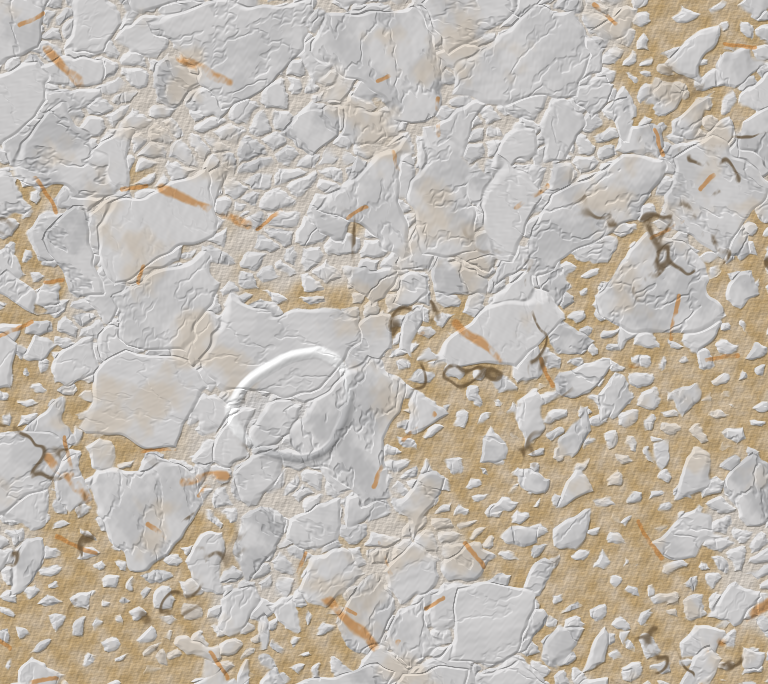
Write a WebGL 1 fragment shader that draws this texture.

```glsl
precision highp float;
uniform vec2 u_resolution;

const vec3 PALE = vec3(0.795, 0.79, 0.79);
const vec3 GREY = vec3(0.63, 0.63, 0.635);
const vec3 CREAM = vec3(0.77, 0.71, 0.63);
const vec3 OCHRE = vec3(0.70, 0.60, 0.44);
const vec3 RUST = vec3(0.72, 0.49, 0.26);
const vec3 SOIL = vec3(0.36, 0.29, 0.20);
const vec2 SHELL_CENTER = vec2(0.43, 0.405);

float hash(vec2 c) {
  return fract(sin(dot(c, vec2(127.1, 311.7))) * 43758.5);
}

mat2 turn(float a) {
  return mat2(cos(a), sin(a), -sin(a), cos(a));
}

// Layered, bent sines: roughly -1 to 1
float waves(vec2 p) {
  float sum = 0.0;
  float amp = 0.5;
  for (int i = 0; i < 5; i++) {
    sum += amp * sin(p.x + 1.4 * sin(p.y + 0.6 * p.x));
    p = turn(1.1) * p * 1.9 + 1.7;
    amp *= 0.58;
  }
  return sum;
}

// Cellular noise: border distance and two random values of the cell
vec3 cells(vec2 p) {
  vec2 base = floor(p);
  vec2 nearest = base;
  float d1 = 8.0;
  float d2 = 8.0;
  for (int y = -1; y <= 1; y++) {
    for (int x = -1; x <= 1; x++) {
      vec2 id = base + vec2(float(x), float(y));
      float d = length(id + vec2(hash(id), hash(id + 41.3)) - p);
      if (d < d1) {
        d2 = d1;
        d1 = d;
        nearest = id;
      } else {
        d2 = min(d2, d);
      }
    }
  }
  return vec3(d2 - d1, hash(nearest + 7.7), hash(nearest + 19.1));
}

// Signed distance to a lopsided oval
float shellDistance(vec2 p) {
  vec2 d = turn(-0.5) * (p - SHELL_CENTER);
  return length(d * vec2(0.95, 1.15)) - 0.083 - 0.006 * sin(3.0 * atan(d.y, d.x)) - 0.003 * waves(p * 30.0);
}

// Broken plates, small to large: height, cover, roughness, crease
vec4 fragments(vec2 p, float sandy) {
  vec4 ground = vec4(0.0011 * waves(p * 190.0), 0.0, 0.4, 0.0);
  float inside = 1.0 - smoothstep(-0.004, 0.002, shellDistance(p));
  float scale = 36.0;
  float share = 0.88;
  for (int i = 0; i < 3; i++) {
    vec2 q = turn(scale) * p * scale * vec2(1.0, 0.8);
    q += 0.22 * vec2(waves(q * 1.3), waves(q * 1.3 + 5.0));
    vec3 cell = cells(q);
    float gap = mix(0.05, 0.36, sandy * (1.0 - inside));
    float rise = cell.x - gap;
    float mask = step(cell.y, share) * smoothstep(0.0, 0.0045 * scale, rise);
    float flake = waves(turn(cell.y * 40.0) * p * vec2(24.0, 46.0) + cell.z * 30.0);
    float crease = 1.0 - smoothstep(0.0, 0.22, abs(flake));
    float bevel = 0.0035 * smoothstep(0.0, 0.012 * scale, rise);
    float top = 0.001 + bevel - 0.0016 * crease * (0.25 + cell.z) + 0.0012 * flake;
    ground = mix(ground, vec4(top, 1.0, cell.z, crease), mask);
    scale *= 0.46;
    share -= 0.22;
  }
  ground.y = max(ground.y, 0.8 * inside);
  ground.x += 0.004 * (1.0 - smoothstep(0.0, 0.012, abs(shellDistance(p))));
  return ground;
}

// Thin straight splinters scattered over a grid
float splinters(vec2 p, float scale) {
  vec2 q = p * scale;
  vec2 id = floor(q);
  vec2 d = turn(hash(id + 3.0) * 3.14) * (fract(q) - 0.5);
  d.y += 0.03 * waves(q * 5.0);
  float reach = mix(0.12, 0.36, hash(id + 8.0));
  float dist = length(vec2(max(abs(d.x) - reach, 0.0), d.y));
  return step(hash(id + 13.0), 0.3) * (1.0 - smoothstep(0.018, 0.045, dist));
}

void main() {
  vec2 p = gl_FragCoord.xy / u_resolution.y;
  float sandy = smoothstep(-0.3, 0.6, waves(p * 5.5 + 2.0));
  vec4 ground = fragments(p, sandy);

  // Relief lit from the upper left
  vec2 toLight = 0.0018 * vec2(-0.6, 0.8);
  float slope = (ground.x - fragments(p + toLight, sandy).x) / 0.0018;

  // Stone plates over sandy or chalky filling
  float stain = waves(p * 42.0 + 11.0);
  float greyness = 0.55 * ground.z * smoothstep(-0.4, 0.6, stain) + 0.4 * ground.w * ground.z;
  vec3 stone = mix(PALE, GREY, clamp(greyness, 0.0, 1.0));
  stone = mix(stone, CREAM, 0.5 * smoothstep(0.25, 0.8, waves(p * 17.0 + 4.0)));
  vec3 sand = mix(CREAM, OCHRE, clamp(0.6 + 0.5 * waves(p * 75.0), 0.0, 1.0));
  vec3 filling = mix(mix(PALE, CREAM, 0.45), sand, smoothstep(0.05, 0.45, sandy));
  vec3 color = mix(filling, stone, ground.y);

  // Rust splinters and the white shell rim
  float rust = max(splinters(p, 5.0), splinters(turn(0.7) * p + 3.0, 11.0));
  color = mix(color, RUST, 0.7 * rust * smoothstep(-0.5, 0.2, stain));
  float side = dot(normalize(p - SHELL_CENTER), vec2(-0.5, 0.85));
  float rimWidth = 0.004 + 0.005 * max(side, 0.0);
  float rim = 1.0 - smoothstep(rimWidth, rimWidth + 0.004, abs(shellDistance(p)));
  color = mix(color, mix(GREY, vec3(0.87), smoothstep(-0.8, 0.3, side)), rim);

  // Shading, then soil in broken cracks
  color *= 1.0 + 0.3 * clamp(slope, -1.0, 0.5);
  float crack = 1.0 - smoothstep(0.01, 0.07, abs(waves(p * 9.0 + 6.0)));
  crack *= smoothstep(0.15, 0.6, waves(p * 6.0 + 21.0)) * (1.0 - rim);
  color = mix(color, SOIL, 0.75 * crack * smoothstep(-0.3, 0.3, stain));
  gl_FragColor = vec4(color, 1.0);
}
```
